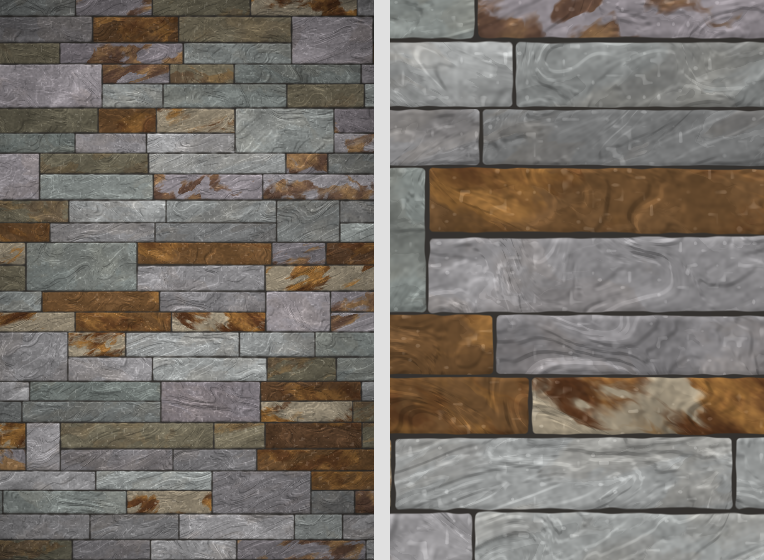
Left: the whole. Right: its middle third, enlarged.
This texture is drawn by a Shadertoy shader. Its source:

```glsl
// A wall of split stone: thin courses of irregular slabs, with some slabs
// two courses tall. Each slab gets a hashed colour, rust stains and cleft
// relief from warped fractal noise; a soft vignette darkens the borders.

float hash(vec2 p) {
    return fract(sin(dot(p, vec2(127.1, 311.7))) * 43758.5453);
}

float noise(vec2 p) {
    vec2 i = floor(p), f = fract(p);
    f = f * f * (3.0 - 2.0 * f);
    return mix(mix(hash(i), hash(i + vec2(1, 0)), f.x),
               mix(hash(i + vec2(0, 1)), hash(i + vec2(1, 1)), f.x), f.y);
}

float fbm(vec2 p) {
    float sum = 0.0, amp = 0.5;
    for (int i = 0; i < 5; i++) {
        sum += amp * noise(p);
        p = mat2(1.6, 1.2, -1.2, 1.6) * p + 3.7;
        amp *= 0.5;
    }
    return sum;
}

// Column of the tall slab in a pair of courses, or none
float tallColumn(float pair) {
    if (hash(vec2(pair, 8.3)) > 0.86) return -9.0;
    return 2.0 * mod(pair, 2.0) + floor(2.0 * hash(vec2(pair, 4.1)));
}

// Left side of slab i; both courses of a pair share the sides of the tall slab
float slabSide(float i, float course) {
    float pair = floor(course / 2.0), tall = tallColumn(pair);
    float seed = (i == tall || i == tall + 1.0) ? pair + 60.0 : course;
    return i + 0.72 * (hash(vec2(i + 3.0, seed)) - 0.5);
}

// Flaky surface height: smooth swells plus sharp cleft steps
float cleft(vec2 q) {
    float f = fbm(q * vec2(17.0, 27.0) + 1.5 * noise(q * 30.0));
    float steps = f * 7.0;
    return f + 0.14 * (floor(steps) + smoothstep(0.0, 0.3, fract(steps)));
}

void mainImage(out vec4 fragColor, in vec2 fragCoord) {
    vec2 p = fragCoord / iResolution.y;
    float pixel = 1.0 / iResolution.y;

    // Find the slab under this point
    const float courses = 24.8, slabWidth = 0.172;
    float v = p.y * courses + 0.1 * sin(p.y * 43.0);
    float course = floor(v), pair = floor(course / 2.0);
    float u = p.x / slabWidth + 0.55 * hash(vec2(pair, 1.7));
    float column = floor(u);
    if (u < slabSide(column, course)) column -= 1.0;
    else if (u >= slabSide(column + 1.0, course)) column += 1.0;
    bool tall = column == tallColumn(pair);
    vec2 id = vec2(column + 5.0, tall ? pair + 90.0 : course);

    // Distance to the slightly rough, rounded and tilted outline
    float left = slabSide(column, course), right = slabSide(column + 1.0, course);
    vec2 low = vec2(left, tall ? 2.0 * pair : course);
    vec2 high = vec2(right, low.y + (tall ? 2.0 : 1.0));
    vec2 scale = vec2(slabWidth, 1.0 / courses);
    vec2 local = (vec2(u, v) - 0.5 * (low + high)) * scale;
    vec2 halfSize = 0.5 * (high - low) * scale - 0.0011;
    local.y += 0.012 * (hash(id + 2.2) - 0.5) * local.x;
    vec2 b = abs(local) - halfSize + 0.0025;
    float d = length(max(b, 0.0)) + min(max(b.x, b.y), 0.0) - 0.0025;
    d += 0.0014 * (noise(p * 110.0) - 0.5);

    // Base colour by kind of stone
    float kind = hash(id + 0.37) * (tall ? 0.6 : 1.0);
    float tone = hash(id + 7.1), tint = hash(id + 3.9);
    vec3 grey = mix(vec3(0.41), vec3(0.57), tone)
              + mix(vec3(-0.018, 0.005, -0.008), vec3(0.016, -0.008, 0.009), tint);
    vec3 stone = grey;
    float stain = tint > 0.78 && !tall ? 0.7 : 0.06;
    if (kind > 0.64) {
        stone = mix(vec3(0.33, 0.32, 0.27), vec3(0.43, 0.40, 0.33), tone);
        stain = 0.45 * tint;
    }
    if (kind > 0.82) {
        stone = mix(vec3(0.29, 0.21, 0.15), vec3(0.37, 0.27, 0.17), tone);
        stain = 0.6;
    }
    if (kind > 0.92) {
        stone = vec3(0.53, 0.49, 0.42);
        stain = 0.95;
    }

    // Bedding direction differs from slab to slab
    vec2 q = p + 9.0 * vec2(hash(id + 5.5), hash(id + 6.6));
    q.x += (hash(id + 8.8) - 0.5) * 2.4 * p.y;

    // Rust and ochre stains, then pale flaked film
    float cloud = fbm(q * vec2(14.0, 30.0) + 2.0 * fbm(q * 24.0));
    vec3 rust = mix(vec3(0.27, 0.16, 0.09), vec3(0.55, 0.39, 0.20),
                    smoothstep(0.3, 0.65, fbm(q * 38.0 + 11.0)));
    stone = mix(stone, rust, stain * smoothstep(0.44, 0.58, cloud));
    float film = smoothstep(0.5, 0.56, fbm(q.yx * vec2(42.0, 21.0) + 3.0 * cloud));
    stone = mix(stone, stone * 1.1 + 0.018, film * 0.7);
    stone *= 0.86 + 0.28 * fbm(q * vec2(30.0, 55.0) + 20.0);

    // Relief lit from above, fine grain and pale specks
    float slope = cleft(q) - cleft(q + vec2(-0.0008, 0.002));
    stone *= 1.0 + clamp(1.1 * slope, -0.22, 0.22);
    stone *= 0.93 + 0.14 * noise(p * 340.0);
    stone += 0.09 * smoothstep(0.8, 0.95, noise(p * 230.0 + 40.0));

    // Worn rims, dark joints and vignette
    float rim = smoothstep(-0.004, -0.001, d);
    stone *= 1.0 + 0.12 * rim * sign(local.y) * smoothstep(0.5, 1.0, abs(local.y) / halfSize.y);
    vec3 joint = vec3(0.19, 0.18, 0.17);
    vec3 color = mix(stone, joint, smoothstep(-pixel, pixel, d));
    vec2 c = fragCoord / iResolution.xy - vec2(0.48, 0.45);
    color *= 1.09 - 0.85 * dot(c, c);
    fragColor = vec4(color, 1.0);
}
```
